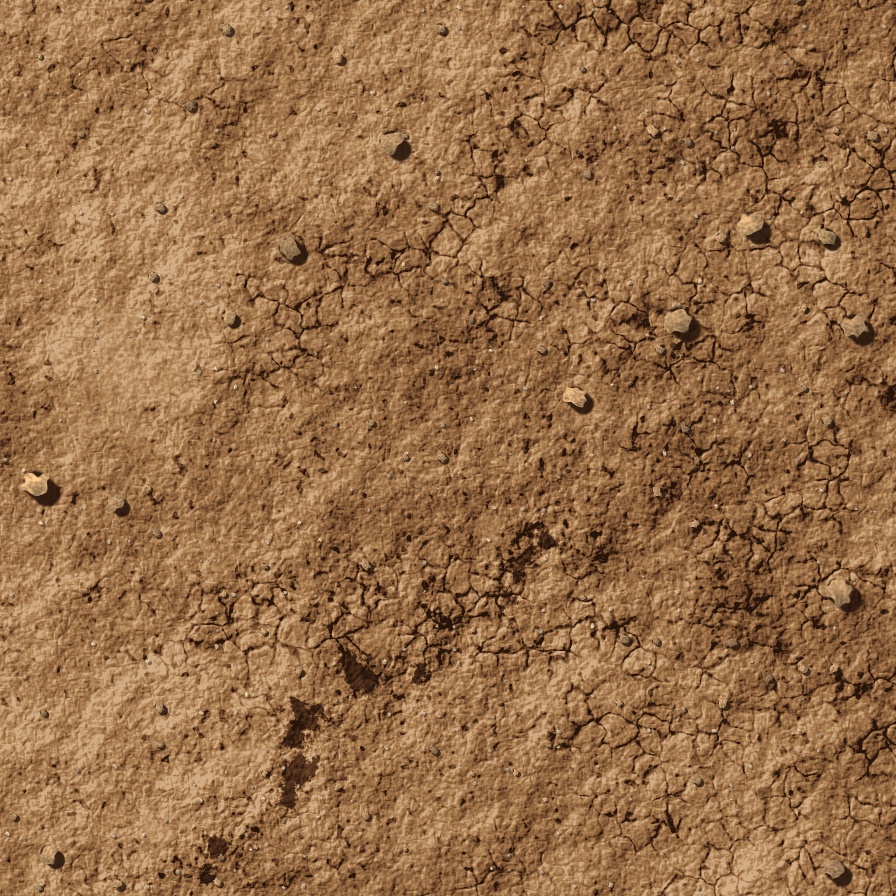
A Shadertoy shader for this texture:

```glsl
// Dry brown earth in low sunlight: grainy relief, cracked crust, broken hollows,
// and scattered pebbles. A noise height field is lit from the upper left, its
// tone is mapped through a soil colour ramp, then stones are laid on top.

const vec2 TO_LIGHT = vec2(-0.75, 0.66);
const vec2 RIDGE_START = vec2(0.23, 0.05);
const vec2 RIDGE_END = vec2(0.59, 0.40);
const float PLATE_GRID = 36.0;
const vec3 SHADOW_BROWN = vec3(0.15, 0.08, 0.04);

vec2 hash2(vec2 p) {
    vec3 q = fract(p.xyx * vec3(0.1031, 0.1030, 0.0973));
    q += dot(q, q.yzx + 33.33);
    return fract((q.xx + q.yz) * q.zy);
}

float cornerSlope(vec2 cell, vec2 offset) {
    float angle = 6.2832 * hash2(cell + 71.0).x;
    return dot(vec2(cos(angle), sin(angle)), offset);
}

float gradientNoise(vec2 p) {
    vec2 i = floor(p), f = p - i;
    vec2 u = f * f * f * (f * (f * 6.0 - 15.0) + 10.0);
    vec2 x = vec2(1.0, 0.0), y = x.yx;
    return mix(mix(cornerSlope(i, f), cornerSlope(i + x, f - x), u.x),
               mix(cornerSlope(i + y, f - y), cornerSlope(i + 1.0, f - 1.0), u.x), u.y);
}

float fbm(vec2 p, int octaves, float gain) {
    float sum = 0.0, amp = 1.0;
    for (int i = 0; i < octaves; i++) {
        sum += amp * gradientNoise(p);
        p = mat2(1.68, 1.26, -1.26, 1.68) * p + 19.7;
        amp *= gain;
    }
    return sum;
}

// Gap between the nearest two cell points: zero along the plate borders
float plateEdge(vec2 p) {
    vec2 cell = floor(p);
    float first = 9.0, second = 9.0;
    for (int y = -1; y <= 1; y++)
    for (int x = -1; x <= 1; x++) {
        vec2 id = cell + vec2(x, y);
        float d = length(id + hash2(id) - p);
        second = min(second, max(first, d));
        first = min(first, d);
    }
    return second - first;
}

vec2 warp(vec2 p) {
    vec2 broad = vec2(gradientNoise(p * 30.0), gradientNoise(p * 30.0 + 50.0));
    vec2 fine = vec2(gradientNoise(p * 95.0), gradientNoise(p * 95.0 + 50.0));
    return p + 0.013 * broad + 0.005 * fine;
}

float crackZone(vec2 p) {
    float zone = smoothstep(-0.3, 0.35, gradientNoise(p * 5.0 + 3.0) + 0.8 * (p.x - 0.5));
    return zone * smoothstep(-0.35, 0.2, gradientNoise(p * 19.0 + 8.0));
}

float soilHeight(vec2 p, float crust) {
    vec2 w = warp(p);
    float plates = smoothstep(0.0, 0.35, plateEdge(w * PLATE_GRID)) * (0.1 + 0.9 * crust);
    float crumbs = smoothstep(0.0, 0.4, plateEdge(w * 80.0 + 7.0));
    return 0.1 * fbm(p * 10.0, 6, 0.53) + 0.008 * plates + 0.005 * crumbs;
}

float ridgeNearness(vec2 p) {
    vec2 along = RIDGE_END - RIDGE_START;
    float t = clamp(dot(p - RIDGE_START, along) / dot(along, along), 0.0, 1.0);
    return exp(-14.0 * length(p - RIDGE_START - along * t));
}

// x: dark broken hollows, y: smooth pale slabs on their sunny side
vec2 brokenGround(vec2 p) {
    float ragged = 0.034 * fbm(p * 27.0, 5, 0.62);
    vec2 found = vec2(0.0);
    for (int i = 0; i < 7; i++) {
        vec2 r = hash2(vec2(float(i) * 3.7, 12.0));
        vec2 center = mix(RIDGE_START, RIDGE_END, float(i) / 6.0) + 0.09 * (r - 0.5);
        float radius = mix(0.007, 0.021, r.y);
        float d = length((p - center) * vec2(1.2, 0.8)) + ragged - radius;
        found.x = max(found.x, 1.0 - smoothstep(-0.004, 0.003, d));
        vec2 slab = p - center - vec2(-0.055, 0.025);
        found.y = max(found.y, 1.0 - smoothstep(0.004, 0.03, length(slab) + ragged));
    }
    float bank = length((p - vec2(0.13, 0.58)) * vec2(1.0, 0.8)) + 1.6 * ragged;
    found.y = max(found.y, 0.9 - 0.9 * smoothstep(0.02, 0.09, bank));
    return found;
}

vec3 soilRamp(float tone) {
    vec3 c = mix(vec3(0.15, 0.08, 0.04), vec3(0.36, 0.22, 0.13), clamp(tone * 5.0, 0.0, 1.0));
    c = mix(c, vec3(0.50, 0.34, 0.20), clamp(tone * 5.0 - 1.0, 0.0, 1.0));
    c = mix(c, vec3(0.61, 0.43, 0.27), clamp(tone * 5.0 - 2.0, 0.0, 1.0));
    c = mix(c, vec3(0.70, 0.53, 0.35), clamp(tone * 5.0 - 3.0, 0.0, 1.0));
    return mix(c, vec3(0.80, 0.65, 0.49), clamp(tone * 5.0 - 4.0, 0.0, 1.2));
}

// One stone at most per grid cell, with its cast shadow
vec3 addStones(vec3 ground, vec2 p, float grid, float density, vec2 sizes, vec3 tint, float shadow) {
    vec2 id = floor(p * grid), q = fract(p * grid);
    vec2 a = hash2(id + grid), b = hash2(id + grid + 137.0);
    float chance = density * (1.0 + 3.0 * ridgeNearness((id + 0.5) / grid));
    if (a.x > chance) return ground;
    float radius = mix(sizes.x, sizes.y, b.x);
    q = (q - 0.3 - 0.4 * vec2(a.y, b.y)) / radius;
    float soft = max(grid / (radius * iResolution.y), 0.06);
    float turn = 6.2832 * fract(b.x * 7.3 + a.y);
    vec2 s = mat2(cos(turn), sin(turn), -sin(turn), cos(turn)) * q * vec2(1.0, 1.3);
    float bumps = gradientNoise(s * 1.4 + id * 5.1);
    float shape = mix(length(s), max(abs(s.x), abs(s.y)), 0.5) + 0.6 * bumps - 0.9;
    float reach = clamp(dot(q, -TO_LIGHT), 0.0, 0.9);
    float shade = 1.0 - smoothstep(-0.1, 0.15, length(q + TO_LIGHT * reach) - 0.8);
    float facet = 0.95 + 0.18 * dot(q, TO_LIGHT) + 0.35 * bumps + 0.3 * gradientNoise(s * 4.0 + id);
    vec3 stone = tint * mix(0.8, 1.12, b.y) * clamp(facet, 0.5, 1.2);
    ground = mix(ground, SHADOW_BROWN, shadow * shade);
    return mix(ground, stone, 1.0 - smoothstep(-soft, soft, shape));
}

void mainImage(out vec4 fragColor, in vec2 fragCoord) {
    vec2 p = fragCoord / iResolution.y;

    // Sunlit relief, rougher along the ridge
    float stepSize = 0.0022;
    float crust = crackZone(p);
    float ridge = ridgeNearness(p);
    vec2 ground = brokenGround(p);
    float slope = (soilHeight(p, crust) - soilHeight(p + TO_LIGHT * stepSize, crust)) / stepSize;
    float tone = 0.655 + 0.082 * slope * (1.0 + 0.4 * ridge) * (1.0 - 0.5 * ground.y);

    // Cracks, crevices, grit and broad variation
    float crack = 1.0 - smoothstep(0.03, 0.15, plateEdge(warp(p) * PLATE_GRID));
    float pits = gradientNoise(p * 115.0) + 0.6 * gradientNoise(p * 43.0) + 0.35 * gradientNoise(p * 13.0);
    float crevice = smoothstep(0.38, 0.58, pits + 0.16 * ridge);
    tone -= 0.5 * crack * crust + 0.45 * crevice * (1.0 - ground.y);
    tone += 0.24 * gradientNoise(p * 240.0) + 0.18 * gradientNoise(p * 135.0 + 9.0);
    tone += 0.22 * fbm(p * 3.0 + 4.0, 4, 0.6);
    tone += 0.13 * ground.y - 0.1 * (p.x - 0.5) - 0.14 * ridge;
    tone = mix(tone, 0.25 * tone - 0.06, ground.x);
    vec3 color = soilRamp(tone);

    // Pebbles from pale flecks up to stones
    color = addStones(color, p, 52.0, 0.09, vec2(0.06, 0.16), vec3(0.86, 0.74, 0.60), 0.5);
    color = addStones(color, p + 0.37, 25.0, 0.10, vec2(0.07, 0.18), vec3(0.75, 0.59, 0.42), 0.8);
    color = addStones(color, p + 0.61, 10.0, 0.13, vec2(0.09, 0.18), vec3(0.76, 0.60, 0.42), 0.9);
    fragColor = vec4(clamp(color, 0.0, 1.0), 1.0);
}
```
